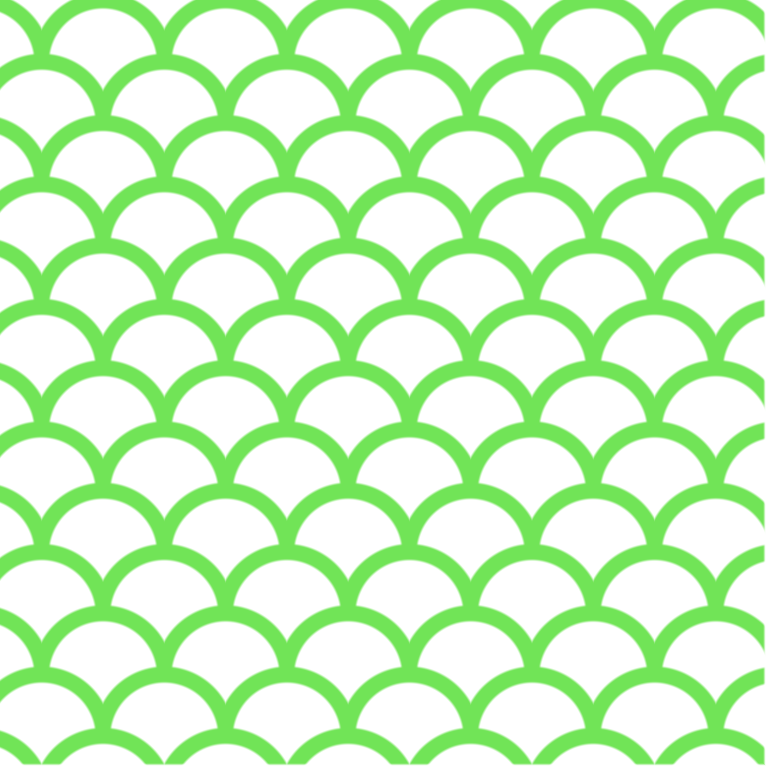
This pattern is drawn by a Shadertoy shader. Its source:

```glsl
const vec3 PAPER = vec3(1.0);
const vec3 GREEN = vec3(0.445, 0.895, 0.34);
const float PERIOD = 0.1596;         // distance between scales in a row
const float ROW_STEP = 0.0798;       // distance between rows
const vec2 FIRST_APEX = vec2(0.1341, -0.0098); // x from left, y from top
const float RADIUS = 0.0911;         // outer radius of a scale
const float LINE_WIDTH = 0.0208;
const float SOFTNESS = 0.0021;       // half width of the soft edges
const float PRINT_SIZE = 0.9953;     // plain margin beyond, right and bottom

// 1 where the signed distance is negative, 0 outside
float cover(float dist, float soft) {
    return 1.0 - smoothstep(-soft, soft, dist);
}

// Distance to the centre of the nearest scale in the given row
float scaleDistance(vec2 p, float row) {
    float shift = 0.5 * PERIOD * mod(row, 2.0);
    float x = mod(p.x - FIRST_APEX.x - shift + 0.5 * PERIOD, PERIOD) - 0.5 * PERIOD;
    float y = p.y - FIRST_APEX.y - row * ROW_STEP - RADIUS;
    return length(vec2(x, y));
}

void mainImage(out vec4 fragColor, in vec2 fragCoord) {
    vec2 p = fragCoord / iResolution.xy;
    p.y = 1.0 - p.y;
    float soft = max(SOFTNESS, 0.75 / iResolution.y);

    // Paint rows downwards, each one overlapping the row above
    float currentRow = floor((p.y - FIRST_APEX.y) / ROW_STEP);
    float ink = 0.0;
    for (int i = -1; i <= 1; i++) {
        float dist = scaleDistance(p, currentRow + float(i));
        float disc = cover(dist - RADIUS, soft);
        float hollow = cover(dist - RADIUS + LINE_WIDTH, soft);
        ink = mix(ink, 1.0 - hollow, disc);
    }

    // Plain margin
    ink *= cover(max(p.x, p.y) - PRINT_SIZE, soft);

    fragColor = vec4(mix(PAPER, GREEN, ink), 1.0);
}
```
